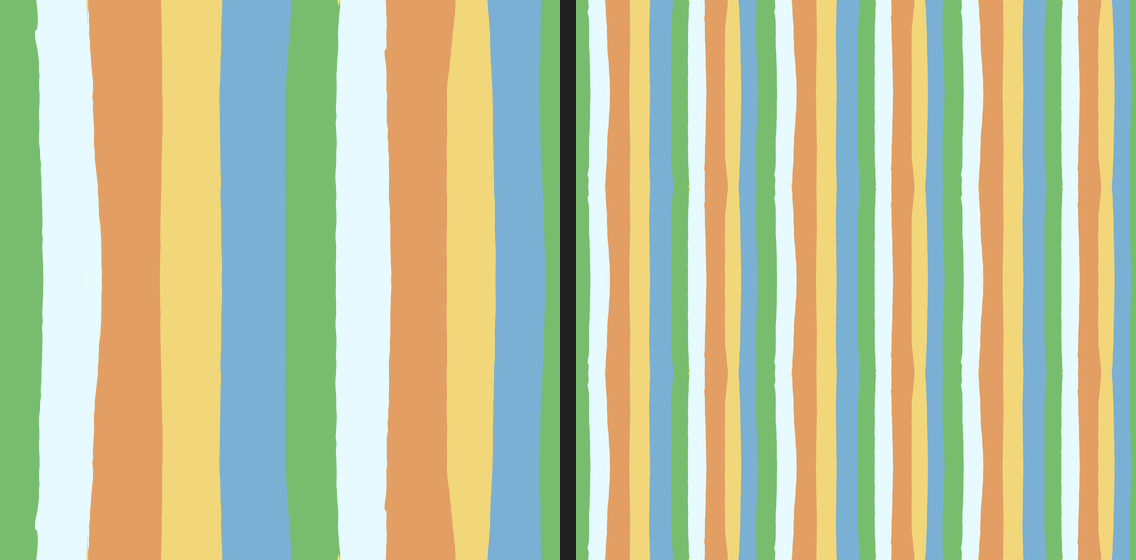
Left, the tile; right, the same tile 3 across and 3 down.
Write a Shadertoy shader that draws this pattern.

```glsl
// Ten hand-cut vertical stripes: five flat colours, run through twice across.
// Every border is a bent curve plus small torn ripples, mirrored about the
// middle height, so the sheet tiles in both directions.

float hash(vec2 p) {
    vec3 q = fract(vec3(p.xyx) * 0.1031);
    q += dot(q, q.yzx + 33.33);
    return fract((q.x + q.y) * q.z);
}

// Straight-segment noise in -1..1, for a cut-paper look
float ripple(float s, float seed) {
    float cell = floor(s);
    return 2.0 * mix(hash(vec2(cell, seed)), hash(vec2(cell + 1.0, seed)), s - cell) - 1.0;
}

// Small tear: swells slowly and snaps back at the tip
float tear(float t, float tip) {
    return smoothstep(tip - 0.1, tip - 0.02, t) * (1.0 - smoothstep(tip - 0.015, tip, t));
}

// Coverage of a thin upright sliver
float sliver(vec2 p, vec2 halfSize, float aa) {
    float width = halfSize.x * (1.0 - min(abs(p.y) / halfSize.y, 1.0));
    return smoothstep(-aa, aa, width - abs(p.x)) * step(abs(p.y), halfSize.y);
}

// Border position; t is 0 at the middle height and 1 at the top and bottom
float border(int i, float t) {
    // x at the middle, at two thirds of the way out, and at the outer end
    vec3 bend[10] = vec3[10](
        vec3(0.077, 0.070, 0.065), vec3(0.182, 0.166, 0.156),
        vec3(0.286, 0.290, 0.288), vec3(0.396, 0.392, 0.397),
        vec3(0.510, 0.509, 0.522), vec3(0.600, 0.600, 0.607),
        vec3(0.699, 0.691, 0.689), vec3(0.798, 0.798, 0.814),
        vec3(0.885, 0.880, 0.871), vec3(0.974, 0.964, 0.966));
    float x = mix(bend[i].x, bend[i].y, smoothstep(0.0, 0.667, t));
    x = mix(x, bend[i].z, clamp((t - 0.667) * 3.0, 0.0, 1.0));

    // The borders of the white stripes are the roughest
    float rough = i % 5 < 2 ? 0.0017 : 0.0009;
    float seed = float(i) * 7.0 + 3.0;
    x += rough * (0.7 * ripple(t * 17.0, seed) + 0.5 * ripple(t * 41.0, seed + 90.0));
    if (i == 0) x -= 0.005 * tear(t, 0.9);
    if (i == 6) x -= 0.004 * tear(t, 0.83);
    return x;
}

void mainImage(out vec4 fragColor, in vec2 fragCoord) {
    vec2 uv = fragCoord / iResolution.xy;
    float aa = 0.7 / iResolution.x;
    float t = abs(2.0 * uv.y - 1.0);

    vec3 yellow = vec3(0.945, 0.84, 0.48);
    vec3 stripe[5] = vec3[5](
        vec3(0.47, 0.74, 0.43), vec3(0.90, 0.98, 1.00), vec3(0.89, 0.62, 0.39),
        yellow, vec3(0.48, 0.69, 0.83));

    // Lay each stripe over the one to its left
    vec3 col = stripe[0];
    for (int i = 0; i < 10; i++) {
        float cover = smoothstep(-aa, aa, uv.x - border(i, t));
        col = mix(col, stripe[(i + 1) % 5], cover);
    }

    // Stray yellow flecks at the outer ends and in the first white stripe
    col = mix(col, yellow, sliver(vec2(uv.x - 0.156, 1.0 - t), vec2(0.0018, 0.085), aa));
    col = mix(col, yellow, sliver(vec2(uv.x - 0.605, 1.0 - t), vec2(0.003, 0.024), aa));
    col = mix(col, yellow, 0.4 * sliver(vec2(uv.x - 0.1465, t), vec2(0.001, 0.024), aa));

    fragColor = vec4(col, 1.0);
}
```
